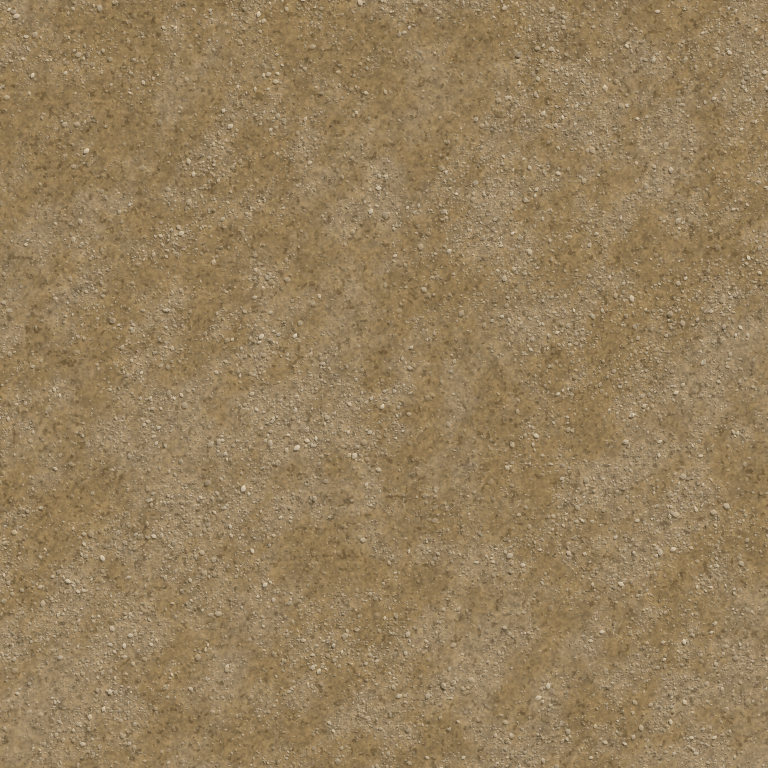
A WebGL 2 fragment shader for this texture:

```glsl
#version 300 es
precision highp float;

uniform vec2 u_resolution;
out vec4 fragColor;

const vec3 SOIL = vec3(0.570, 0.474, 0.324);
const vec3 DUST = vec3(0.632, 0.553, 0.438);
const vec3 STONE_TAN = vec3(0.68, 0.595, 0.46);
const vec3 STONE_PALE = vec3(0.86, 0.80, 0.70);
const vec3 SHADOW_LOSS = vec3(0.34, 0.37, 0.44);
const vec2 LIGHT = vec2(0.5, 0.866);

vec3 hash3(vec2 p, float seed) {
    vec3 q = fract(vec3(p.xyx + seed * 7.31) * vec3(0.1031, 0.1030, 0.0973));
    q += dot(q, q.yxz + 33.33);
    return fract((q.xxy + q.yzz) * q.zyx);
}

float valueNoise(vec2 p, float seed) {
    vec2 cell = floor(p);
    vec2 f = fract(p);
    f = f * f * (3.0 - 2.0 * f);
    float a = hash3(cell, seed).x;
    float b = hash3(cell + vec2(1.0, 0.0), seed).x;
    float c = hash3(cell + vec2(0.0, 1.0), seed).x;
    float d = hash3(cell + vec2(1.0, 1.0), seed).x;
    return mix(mix(a, b, f.x), mix(c, d, f.x), f.y);
}

mat2 rotation(float angle) {
    float c = cos(angle), s = sin(angle);
    return mat2(c, s, -s, c);
}

float fbm(vec2 p, float seed, int octaves) {
    float sum = 0.0, weight = 0.5, total = 0.0;
    for (int i = 0; i < octaves; i++) {
        sum += weight * valueNoise(p, seed + float(i));
        total += weight;
        weight *= 0.65;
        p = mat2(1.6, 1.2, -1.2, 1.6) * p + 3.7;
    }
    return sum / total;
}

// Lays one size of stones, with their shadows, over the ground colour
vec3 addStones(vec3 ground, vec2 uv, float cells, float density, float strength, float pixel, float seed) {
    vec2 p = uv * cells;
    float soft = max(0.6 * pixel * cells, 0.06);
    float cover = 0.0, shadow = 0.0;
    vec3 stone = STONE_TAN;
    for (int y = -1; y <= 1; y++) {
        for (int x = -1; x <= 1; x++) {
            vec2 id = floor(p) + vec2(float(x), float(y));
            vec3 place = hash3(id, seed);
            vec3 look = hash3(id, seed + 5.0);
            float present = smoothstep(-0.04, 0.04, density - place.z);
            vec2 offset = p - id - 0.15 - 0.7 * place.xy;
            float radius = mix(0.26, 0.48, look.x * look.x);
            mat2 turn = rotation(look.y * 6.283);
            vec2 stretch = vec2(0.9, 1.0 + 0.4 * look.z);
            vec2 local = turn * offset * stretch;
            vec2 shade = turn * (offset + LIGHT * radius * 0.8) * stretch;
            // Blending round and diamond distances gives angular outlines
            float dist = mix(length(local), 0.8 * (abs(local.x) + abs(local.y)), 0.5) - radius;
            float mask = present * (1.0 - smoothstep(-soft, soft, dist));
            float dark = present * (1.0 - smoothstep(-soft, soft, length(shade) - 0.9 * radius));
            shadow = max(shadow, dark);
            if (mask > cover) {
                cover = mask;
                float lit = clamp(dot(offset, LIGHT) / radius, -1.0, 1.0);
                stone = mix(STONE_TAN, STONE_PALE, look.z) * (0.99 + 0.12 * lit);
                stone = mix(stone, vec3(dot(stone, vec3(0.333))), 0.25 * look.y);
            }
        }
    }
    ground *= 1.0 - SHADOW_LOSS * strength * shadow;
    return mix(ground, stone, cover * strength);
}

void main() {
    vec2 uv = gl_FragCoord.xy / u_resolution.y;
    float pixel = 1.0 / u_resolution.y;

    // Ragged drifts, slightly drawn out along the rising diagonal
    vec2 along = rotation(-0.85) * uv;
    float drift = fbm(along * vec2(5.0, 7.0) + 4.0, 1.0, 5);
    float clumps = fbm(along * vec2(24.0, 30.0), 11.0, 5);
    float gravel = smoothstep(0.40, 0.66, 0.45 * drift + 0.55 * clumps);
    float haze = fbm(along * vec2(6.0, 8.0) + 17.0, 21.0, 5);
    float dust = smoothstep(0.38, 0.66, 0.45 * haze + 0.55 * clumps);

    // Soil with crisp grit
    vec3 color = mix(SOIL, DUST, 0.7 * dust);
    float grit = fbm(uv * 150.0, 31.0, 3) - 0.5;
    float grain = valueNoise(rotation(0.5) * uv * 380.0, 41.0) - 0.5;
    float mottling = fbm(uv * 36.0, 51.0, 3) - 0.5;
    color *= 1.0 + 0.32 * grit + 0.17 * grain + 0.12 * mottling;

    // Stones from the smallest to the largest
    for (int i = 0; i < 4; i++) {
        float size = float(i);
        float cells = 310.0 * pow(0.73, size);
        float density = mix(0.06, 0.50, gravel) * pow(0.56, size);
        float strength = 0.52 + 0.12 * size;
        vec2 tilted = rotation(0.4 + 0.7 * size) * uv + 2.0;
        vec2 turnedBack = rotation(-0.4 - 0.7 * size) * tilted;
        color = addStones(color, turnedBack, cells, density, strength, pixel, 61.0 + 9.0 * size);
    }

    // Sparse dark crumbs between the stones
    float crumbs = smoothstep(0.66, 0.8, fbm(uv * 170.0 + 9.0, 111.0, 2));
    color *= 1.0 - 0.5 * SHADOW_LOSS * crumbs;

    fragColor = vec4(color, 1.0);
}
```
